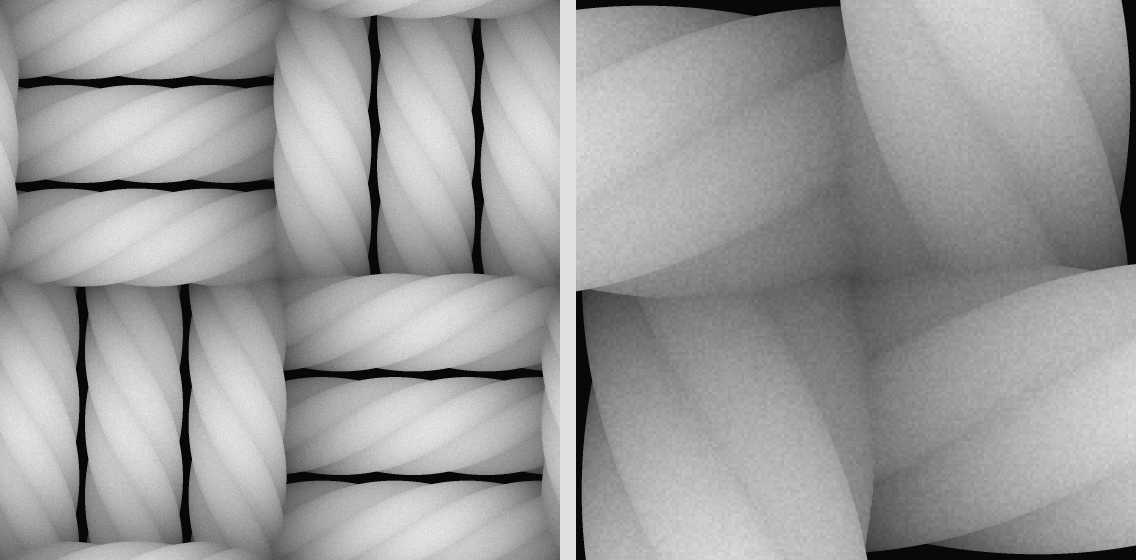
Left, the full canvas; right, a detail of the centre.
Give the GLSL for this pattern, as a WebGL 1 fragment shader.

```glsl
precision highp float;
// Basket weave of twisted ropes, three to a block, shaded by height.

uniform vec2 u_resolution;

const float PI = 3.14159265;
const float ROPE_SPACING = 0.185;    // between ropes of one block
const float BLOCK_SHIFT = 0.0108;    // sideways offset of a block from its cell
const float STRANDS = 6.0;
const float STRAND_STEP = 0.130;     // distance between strands along the rope
const float STRAND_LEAN = 0.19;
const float CORE_RADIUS = 0.0590;    // rope axis to strand centre
const float STRAND_DEPTH = 0.0285;   // strand half size, radial
const float STRAND_WIDTH = 0.0345;   // strand half size, tangential
const float PHASE_A = 0.42;
const float PHASE_B = -0.28;
const float AXIS_TONE = 0.60;        // tone at the height of the rope axis
const float RELIEF = 3.2;            // tone gained per unit of height
const float ARCH_DROP = 7.2;         // how fast a rope dives toward its ends
const float GAP_TONE = 0.03;
const float GRAIN_CELLS = 512.0;
const float GRAIN_AMOUNT = 0.07;
const int SAMPLES = 3;               // antialiasing grid per side

float hash(vec2 p) {
  vec3 q = fract(vec3(p.xyx) * 0.1031);
  q += dot(q, q.yzx + 33.33);
  return fract((q.x + q.y) * q.z);
}

vec2 wrapAround(vec2 p) {
  return fract(p + 0.5) - 0.5;
}

// Top height of a rope of helical elliptic strands; very low outside it.
float ropeHeight(float along, float across, float phase) {
  float turn = fract((along + STRAND_LEAN * across) / STRAND_STEP + phase);
  float depth2 = STRAND_DEPTH * STRAND_DEPTH;
  float width2 = STRAND_WIDTH * STRAND_WIDTH;
  float top = -10.0;
  for (int k = -3; k < 3; k++) {
    float angle = 2.0 * PI / STRANDS * (turn + float(k));
    float s = sin(angle);
    float c = cos(angle);
    float extent2 = depth2 * s * s + width2 * c * c;
    float offset = across - CORE_RADIUS * s;
    float inside = extent2 - offset * offset;
    if (inside > 0.0) {
      float tilt = (depth2 - width2) * s * c * offset;
      float bulge = STRAND_DEPTH * STRAND_WIDTH * sqrt(inside);
      top = max(top, CORE_RADIUS * c + (tilt + bulge) / extent2);
    }
  }
  return top;
}

// Tone of three parallel arched ropes; p is (along, across) from the cell centre.
float blockTone(vec2 p, float side) {
  float across = p.y - side * BLOCK_SHIFT;
  float index = clamp(floor(across / ROPE_SPACING + 0.5), -1.0, 1.0);
  float phase = side > 0.0 ? PHASE_A : PHASE_B;
  float height = ropeHeight(p.x, across - index * ROPE_SPACING, phase);
  return AXIS_TONE + RELIEF * height - ARCH_DROP * p.x * p.x;
}

vec2 quarterTurn(vec2 p) {
  return vec2(p.y, -p.x);
}

// The highest rope wins, so blocks pass over and under each other.
float weaveTone(vec2 uv) {
  float tone = GAP_TONE;
  tone = max(tone, blockTone(wrapAround(uv - vec2(0.25, 0.75)), 1.0));
  tone = max(tone, blockTone(wrapAround(uv - vec2(0.75, 0.25)), -1.0));
  tone = max(tone, blockTone(quarterTurn(wrapAround(uv - vec2(0.25))), 1.0));
  tone = max(tone, blockTone(quarterTurn(wrapAround(uv - vec2(0.75))), -1.0));
  return tone;
}

void main() {
  // Supersampled weave
  float tone = 0.0;
  for (int j = 0; j < SAMPLES; j++) {
    for (int i = 0; i < SAMPLES; i++) {
      vec2 jitter = (vec2(float(i), float(j)) + 0.5) / float(SAMPLES) - 0.5;
      tone += weaveTone((gl_FragCoord.xy + jitter) / u_resolution);
    }
  }
  tone /= float(SAMPLES * SAMPLES);

  // Fine grain, weaker in the gaps
  vec2 cell = floor(gl_FragCoord.xy / u_resolution * GRAIN_CELLS);
  float grain = hash(cell) + hash(cell + 731.0) - 1.0;
  tone += GRAIN_AMOUNT * 0.5 * grain * smoothstep(-0.2, 0.6, tone);

  gl_FragColor = vec4(vec3(clamp(tone, 0.0, 1.0)), 1.0);
}
```
